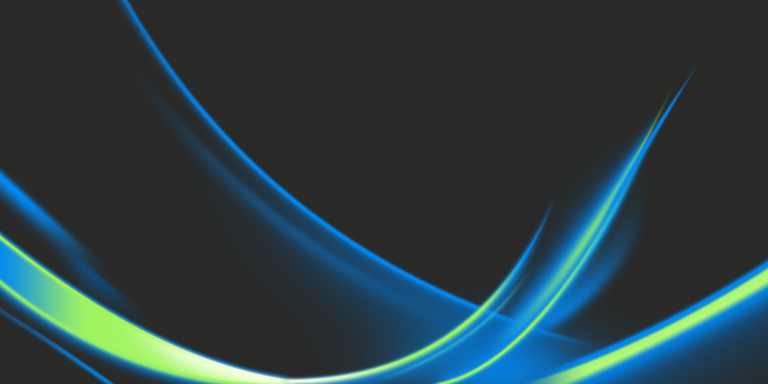
Reproduce this background procedurally as a Shadertoy shader.

```glsl
const vec3 CHARCOAL = vec3(0.16, 0.16, 0.155);
const vec3 DEEP = vec3(0.06, 0.31, 0.52);
const vec3 BLUE = vec3(0.01, 0.53, 0.94);
const vec3 CYAN = vec3(0.20, 0.75, 0.80);
const vec3 LIME = vec3(0.63, 0.96, 0.38);
const vec3 PALE = vec3(0.95, 1.0, 0.87);

// Quadratic curve running rightward: x = signed distance (positive above), y = parameter
vec2 arc(vec2 p, vec2 a, vec2 b, vec2 c) {
    float bend = a.x - 2.0 * b.x + c.x;
    float run = b.x - a.x;
    float offset = a.x - p.x;
    float root = sqrt(max(run * run - bend * offset, 0.0));
    float t = clamp(-offset / (run + root), -0.2, 1.2);
    vec2 tangent = mix(b - a, c - b, t);
    float height = mix(mix(a.y, b.y, t), mix(b.y, c.y, t), t);
    return vec2((p.y - height) * tangent.x / length(tangent), t);
}

// Bell with separate widths above and below the curve
float bell(float d, float above, float below) {
    float k = d / max(d > 0.0 ? above : below, 0.0008);
    return exp(-k * k);
}

// Fades both ends of a curve over the given parts of its length
float ends(float t, float head, float tail) {
    return smoothstep(0.0, head, t) * (1.0 - smoothstep(1.0 - tail, 1.0, t));
}

float side(float d, float blur) {
    return smoothstep(-blur, blur, d);
}

vec3 stroke(vec3 base, vec3 tint, float d, float above, float below, float strength) {
    return mix(base, tint, bell(d, above, below) * strength);
}

// Long arc with its translucent veil
vec3 veil(vec3 col, vec2 p) {
    vec2 rim = arc(p, vec2(0.326, 1.0), vec2(0.729, 0.292), vec2(1.589, 0.089));
    vec2 fold = arc(p, vec2(0.299, 0.896), vec2(0.651, 0.367), vec2(1.25, 0.128));
    float tail = 1.0 - smoothstep(0.8, 1.0, rim.y);
    float body = smoothstep(0.12, 0.75, rim.y) * tail;
    col = stroke(col, mix(DEEP, BLUE, 0.25 * body), rim.x, 0.004, 0.15, 0.8 * body);
    col = stroke(col, BLUE, fold.x, 0.012, 0.025, 0.32 * ends(fold.y, 0.5, 0.4));
    col = stroke(col, BLUE, rim.x, 0.006, 0.016, 0.4 * tail);
    float glint = mix(0.6, 1.0, smoothstep(0.0, 0.3, rim.y));
    return stroke(col, BLUE, rim.x, 0.006, 0.007, glint * tail);
}

// Broad ribbon and streaks on the left
vec3 leftRibbon(vec3 col, vec2 p) {
    vec2 streak = arc(p, vec2(-0.02, 0.56), vec2(0.12, 0.43), vec2(0.30, 0.275));
    vec2 wisp = arc(p, vec2(0.13, 0.388), vec2(0.25, 0.27), vec2(0.40, 0.167));
    vec2 thread = arc(p, vec2(-0.02, 0.206), vec2(0.15, 0.10), vec2(0.31, -0.015));
    col = stroke(col, BLUE, streak.x, 0.012, 0.03, 1.0 - smoothstep(0.25, 1.0, streak.y));
    col = stroke(col, DEEP, wisp.x, 0.01, 0.035, 0.8 * ends(wisp.y, 0.4, 0.6));
    col = stroke(col, BLUE, thread.x, 0.005, 0.008, mix(0.4, 0.9, smoothstep(0.1, 0.8, thread.y)));

    vec2 top = arc(p, vec2(0.0, 0.383), vec2(0.427, 0.042), vec2(0.781, 0.005));
    vec2 low = arc(p, vec2(0.0, 0.266), vec2(0.286, 0.031), vec2(0.625, 0.0));
    float finish = 1.0 - smoothstep(0.92, 1.0, top.y);
    col = stroke(col, BLUE, low.x, 0.01, 0.024, 0.9 * finish);
    vec3 fill = mix(BLUE, LIME, smoothstep(-0.03, 0.25, p.x));
    float shine = smoothstep(0.28, 0.52, p.x) * bell(top.x, 0.03, 0.045);
    fill = mix(fill, PALE, shine);
    col = mix(col, fill, side(-top.x, 0.005) * side(low.x, 0.006) * finish);
    col = stroke(col, BLUE, top.x - 0.006, 0.006, 0.004, 0.7 * finish);
    col = stroke(col, mix(LIME, PALE, smoothstep(0.3, 0.6, p.x)), top.x, 0.005, 0.007, finish);
    return stroke(col, LIME, low.x, 0.006, 0.009, 0.9 * finish);
}

// Upswept strands and feathered blades
vec3 plume(vec3 col, vec2 p) {
    vec2 pool = (p - vec2(1.30, 0.03)) / vec2(0.23, 0.11);
    col = mix(col, BLUE, 0.85 * exp(-dot(pool, pool)));

    vec2 feather = arc(p, vec2(1.354, 0.128), vec2(1.589, 0.219), vec2(1.706, 0.505));
    col = stroke(col, BLUE, feather.x, 0.045, 0.022, 0.85 * ends(feather.y, 0.2, 0.8));
    vec2 blade = arc(p, vec2(1.224, 0.05), vec2(1.458, 0.193), vec2(1.724, 0.727));
    float width = mix(0.04, 0.008, smoothstep(0.5, 1.0, blade.y));
    col = stroke(col, DEEP, blade.x, width * 1.8, width, 0.6 * ends(blade.y, 0.4, 0.3));
    col = stroke(col, BLUE, blade.x, width, width, ends(blade.y, 0.3, 0.2));
    col = stroke(col, LIME, blade.x + 0.004, width * 0.45, width * 0.5, ends(blade.y - 0.08, 0.65, 0.3));

    vec2 tip = arc(p, vec2(1.536, 0.349), vec2(1.667, 0.609), vec2(1.831, 0.852));
    float thin = mix(0.011, 0.002, smoothstep(0.2, 1.0, tip.y));
    col = stroke(col, BLUE, tip.x, thin, thin, ends(tip.y, 0.3, 0.3));
    vec2 stem = arc(p, vec2(1.12, -0.005), vec2(1.406, 0.031), vec2(1.706, 0.661));
    col = stroke(col, BLUE, stem.x, 0.018, 0.014, 0.9 * ends(stem.y, 0.1, 0.3));
    vec3 stemTint = mix(LIME, CYAN, smoothstep(0.4, 0.85, stem.y));
    col = stroke(col, stemTint, stem.x, 0.005, 0.007, ends(stem.y, 0.05, 0.3));

    vec2 sweep = arc(p, vec2(0.729, 0.008), vec2(1.25, -0.003), vec2(1.453, 0.505));
    vec2 strand = arc(p, vec2(0.95, 0.0), vec2(1.26, 0.09), vec2(1.40, 0.33));
    float taper = 1.0 - smoothstep(0.55, 1.0, sweep.y);
    col = stroke(col, BLUE, sweep.x, 0.008, 0.006 + 0.035 * taper, 0.85 * ends(sweep.y, 0.1, 0.25));
    col = stroke(col, CYAN, strand.x, 0.004, 0.007, 0.6 * ends(strand.y, 0.3, 0.4));
    vec3 sweepTint = mix(mix(PALE, LIME, smoothstep(0.05, 0.4, sweep.y)), BLUE, smoothstep(0.6, 0.85, sweep.y));
    return stroke(col, sweepTint, sweep.x, 0.002 + 0.004 * taper, 0.002 + 0.009 * taper, ends(sweep.y, 0.03, 0.2));
}

// Rising ribbon at the lower right
vec3 rightRibbon(vec3 col, vec2 p) {
    vec2 top = arc(p, vec2(1.25, -0.021), vec2(1.615, 0.063), vec2(2.0, 0.3125));
    vec2 low = arc(p, vec2(1.44, -0.02), vec2(1.75, 0.11), vec2(2.0, 0.258));
    float start = smoothstep(0.1, 0.4, top.y);
    col = stroke(col, DEEP, top.x, 0.008, 0.17, 0.9 * start);
    col = stroke(col, BLUE, low.x, 0.05, 0.04, 0.9 * start * side(-top.x, 0.006));
    col = stroke(col, BLUE, top.x, 0.009, 0.012, start);
    float band = side(-top.x - 0.009, 0.006) * side(low.x, 0.012);
    return mix(col, mix(LIME, PALE, 0.2 * bell(top.x + 0.03, 0.02, 0.02)), band * start);
}

void mainImage(out vec4 fragColor, in vec2 fragCoord) {
    vec2 p = fragCoord / iResolution.y;
    vec3 col = veil(CHARCOAL, p);
    col = leftRibbon(col, p);
    col = plume(col, p);
    col = rightRibbon(col, p);
    fragColor = vec4(col, 1.0);
}
```
